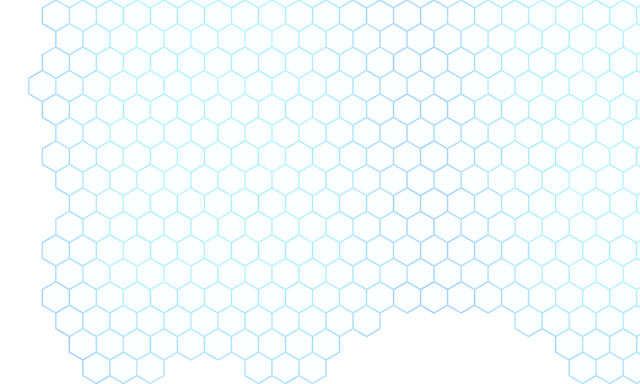
Reproduce this pattern procedurally as a Shadertoy shader.

```glsl
// A pale honeycomb of thin cyan-to-blue outlines on white, with a ragged border.
// Each pixel finds its hexagonal cell, then draws the six cell edges that
// belong to an occupied cell, tinted by a soft colour field.

float hash(vec2 p) {
    return fract(sin(dot(p, vec2(12.9898, 78.233))) * 43758.5453);
}

// Centre of the hexagon holding p; columns are 1 apart, rows sqrt(3)/2
vec2 cellCentre(vec2 p) {
    vec2 s = vec2(1.0, 1.7320508);
    vec2 a = floor(p / s + 0.5) * s;
    vec2 b = (floor(p / s) + 0.5) * s;
    return distance(p, a) < distance(p, b) ? a : b;
}

// Is the cell part of the honeycomb? Rows count downward from the top
bool occupied(vec2 c) {
    float row = floor(c.y / 0.8660254 + 0.5);
    float left = max(0.0, 0.5 * (row - 12.0));
    if (row == 3.0) left = -0.5;
    if (row == 8.0) left = 1.0;
    bool wideBite = row > 12.5 && abs(c.x - 14.5) < row - 10.3;
    bool smallBite = row > 14.5 && abs(c.x - 5.5) < 1.25;
    return row < 15.5 && c.x > left - 0.25 && !wideBite && !smallBite;
}

// Share of a pixel of width px covered by a line of half width w at distance d
float lineCover(float d, float w, float px) {
    return max(0.0, min(d + 0.5 * px, w) - max(d - 0.5 * px, -w)) / px;
}

// Blue at the left, the lower rim and a slanted band; cyan elsewhere
vec3 lineColour(vec2 q) {
    float band = (q.x - 0.64 - 0.1 * q.y) / 0.12;
    float blue = 0.9 * exp(-band * band);
    blue += 0.8 * (1.0 - smoothstep(0.05, 0.21, q.x));
    blue += 0.6 * smoothstep(0.40, 0.60, q.y);
    return mix(vec3(0.66, 0.93, 1.0), vec3(0.59, 0.78, 1.0), min(blue, 1.0));
}

void mainImage(out vec4 fragColor, in vec2 fragCoord) {
    // Canvas widths, measured from the top left corner
    vec2 q = vec2(fragCoord.x, iResolution.y - fragCoord.y) / iResolution.x;
    vec2 p = q * vec2(23.69, 23.61) - vec2(2.067, 0.578);
    float px = 1.3 * 23.69 / iResolution.x;

    vec2 c = cellCentre(p);
    bool inside = occupied(c);
    vec3 col = inside ? vec3(0.988, 1.0, 1.0) : vec3(1.0);

    // Strongest of the six edges, each with a slightly uneven weight
    float ink = 0.0;
    for (int i = 0; i < 6; i++) {
        float angle = float(i) * 1.0471976;
        vec2 n = vec2(cos(angle), sin(angle));
        if (inside || occupied(c + n)) {
            vec2 edgeKey = floor((c + 0.5 * n) * vec2(4.0, 2.3094) + 0.5);
            float weight = 0.88 + 0.24 * hash(edgeKey);
            float d = 0.5 - dot(p - c, n);
            ink = max(ink, weight * lineCover(d, 0.022, px));
        }
    }

    col = mix(col, lineColour(q), min(ink, 1.0));
    fragColor = vec4(col, 1.0);
}
```
